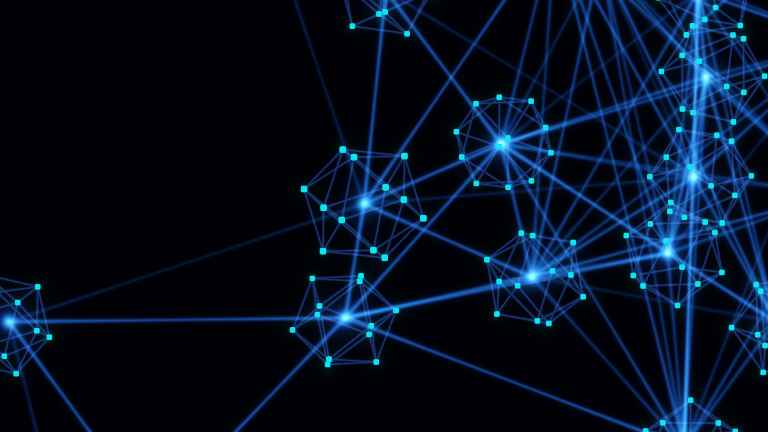
Give the GLSL for this background, as a Shadertoy shader.

```glsl
const vec3 BACKDROP = vec3(0.0, 0.0, 0.015);
const vec3 BEAM_BLUE = vec3(0.12, 0.50, 1.30);
const vec3 EDGE_BLUE = vec3(0.18, 0.38, 1.00);
const vec3 NODE_CYAN = vec3(0.04, 0.90, 0.95);

// Hubs 0-3 lie on the left, 4-15 form the dense cluster, 16-19 end loose rays
const int CLUSTER_FIRST = 4;
const int CLUSTER_END = 16;
const int CAGE_COUNT = 13;
const vec2 HUBS[20] = vec2[20](
    vec2(0.021, 0.255), vec2(0.843, 0.528), vec2(0.799, 0.264), vec2(0.893, 1.022),
    vec2(1.160, 0.667), vec2(1.231, 0.359), vec2(1.546, 0.414), vec2(1.606, 0.590),
    vec2(1.634, 0.822), vec2(1.616, 1.020), vec2(1.795, 0.255), vec2(1.583, -0.035),
    vec2(1.390, 1.100), vec2(1.285, 1.170), vec2(1.950, 0.900), vec2(1.930, 0.550),
    vec2(0.304, -0.130), vec2(0.449, -0.100), vec2(0.649, 1.100), vec2(0.110, -0.100));

// Cage orientation: xy of the front vertex, then spin about it
const vec3 POSES[CAGE_COUNT] = vec3[CAGE_COUNT](
    vec3(0.32, 0.41, 0.70), vec3(0.35, 0.26, 0.84), vec3(-0.47, 0.27, 0.99),
    vec3(-0.13, -0.54, 0.15), vec3(0.08, 0.08, 0.99), vec3(0.33, 0.14, 0.77),
    vec3(-0.15, 0.25, 0.35), vec3(0.20, -0.18, 0.10), vec3(-0.26, 0.24, 0.70),
    vec3(0.20, -0.40, 0.50), vec3(-0.50, -0.20, 0.60), vec3(0.0, 0.30, 0.31),
    vec3(-0.20, -0.30, 0.40));

// Links of the sparse side, bright ones first
const int BRIGHT_LINKS = 13;
const ivec2 LINKS[18] = ivec2[18](
    ivec2(0, 2), ivec2(1, 2), ivec2(1, 3), ivec2(1, 4), ivec2(1, 5), ivec2(1, 13),
    ivec2(2, 4), ivec2(2, 5), ivec2(2, 6), ivec2(2, 11), ivec2(3, 4), ivec2(0, 16),
    ivec2(2, 17), ivec2(0, 1), ivec2(1, 18), ivec2(1, 7), ivec2(3, 7), ivec2(0, 19));

float segmentDistance(vec2 p, vec2 a, vec2 b) {
    vec2 ab = b - a;
    return length(p - a - ab * clamp(dot(p - a, ab) / dot(ab, ab), 0.0, 1.0));
}

float gauss(float d, float width) {
    return exp(-d * d / (width * width));
}

// Light beam, brighter and wider close to its two ends
float beam(vec2 p, vec2 a, vec2 b) {
    float d = segmentDistance(p, a, b);
    float nearEnd = exp(-5.0 * min(length(p - a), length(p - b)));
    float width = mix(0.0032, 0.0055, nearEnd);
    return (0.6 + 0.5 * nearEnd) * (gauss(d, width) + 0.14 * exp(-d / 0.009));
}

// Icosahedron corner: the axis, a ring of five, then their opposites
vec3 icosaCorner(int k, vec3 axis, float spin) {
    int m = k % 6;
    vec3 u = normalize(cross(vec3(0.0, 1.0, 0.0), axis));
    float angle = spin + float(m) * 6.2831853 / 5.0;
    vec3 ring = (axis + 2.0 * (u * cos(angle) + cross(axis, u) * sin(angle))) / sqrt(5.0);
    return (m == 0 ? axis : ring) * (k < 6 ? 1.0 : -1.0);
}

// Wire cage: x = edges, y = corner nodes, z = glow around the nodes
vec3 cage(vec2 p, float radius, vec3 pose, float pixel) {
    vec3 light = vec3(0.0);
    if (length(p) > radius * 1.5) return light;
    vec3 axis = vec3(pose.xy, sqrt(1.0 - dot(pose.xy, pose.xy)));
    vec3 corners[12];
    for (int i = 0; i < 12; i++) corners[i] = icosaCorner(i, axis, pose.z);
    for (int i = 0; i < 12; i++) {
        vec2 a = corners[i].xy * radius;
        for (int j = i + 1; j < 12; j++) {
            if (dot(corners[i], corners[j]) > 0.3)
                light.x = max(light.x, gauss(segmentDistance(p, a, corners[j].xy * radius), 0.0024));
        }
        vec2 q = p - a;
        float d = sqrt(length(q * q)) - 0.052 * radius;
        light.y = max(light.y, 1.0 - smoothstep(-0.5 * pixel, 0.7 * pixel, d));
        light.z += exp(-length(q) / 0.012);
    }
    return light;
}

void mainImage(out vec4 fragColor, in vec2 fragCoord) {
    float pixel = 1.0 / iResolution.y;
    vec2 p = fragCoord * pixel;
    vec2 middle = 0.5 * iResolution.xy * pixel;
    float energy = 0.0;

    // Sparse links
    for (int i = 0; i < 18; i++) {
        float strength = i < BRIGHT_LINKS ? 0.75 : 0.22;
        energy += strength * beam(p, HUBS[LINKS[i].x], HUBS[LINKS[i].y]);
    }

    // Every pair in the cluster, upright beams being stronger
    for (int i = CLUSTER_FIRST; i < CLUSTER_END; i++) {
        for (int j = i + 1; j < CLUSTER_END; j++) {
            float variation = fract(0.618 * float(i) + 0.371 * float(j) + 0.3);
            float upright = 1.0 - smoothstep(0.0, 0.15, abs(HUBS[i].x - HUBS[j].x));
            energy += (0.14 + 0.5 * variation + 0.25 * upright) * beam(p, HUBS[i], HUBS[j]);
        }
    }

    // Hub glows and cages, with a slight outward parallax
    vec3 wires = vec3(0.0);
    for (int i = 0; i < CAGE_COUNT; i++) {
        vec2 hub = HUBS[i];
        float d = length(p - hub);
        energy += 2.2 * gauss(d, 0.013) + 0.5 * exp(-d / 0.022);
        vec2 center = hub + 0.022 * (hub - middle);
        wires += cage(p - center, i == 1 ? 0.145 : 0.122, POSES[i], pixel);
    }

    // Exposure curve, then the solid nodes on top
    vec3 light = BEAM_BLUE * energy + EDGE_BLUE * 0.55 * wires.x + NODE_CYAN * 0.15 * wires.z;
    vec3 color = BACKDROP + 1.0 - exp(-light);
    color = mix(color, NODE_CYAN, min(wires.y, 1.0));
    fragColor = vec4(clamp(color, 0.0, 1.0), 1.0);
}
```
